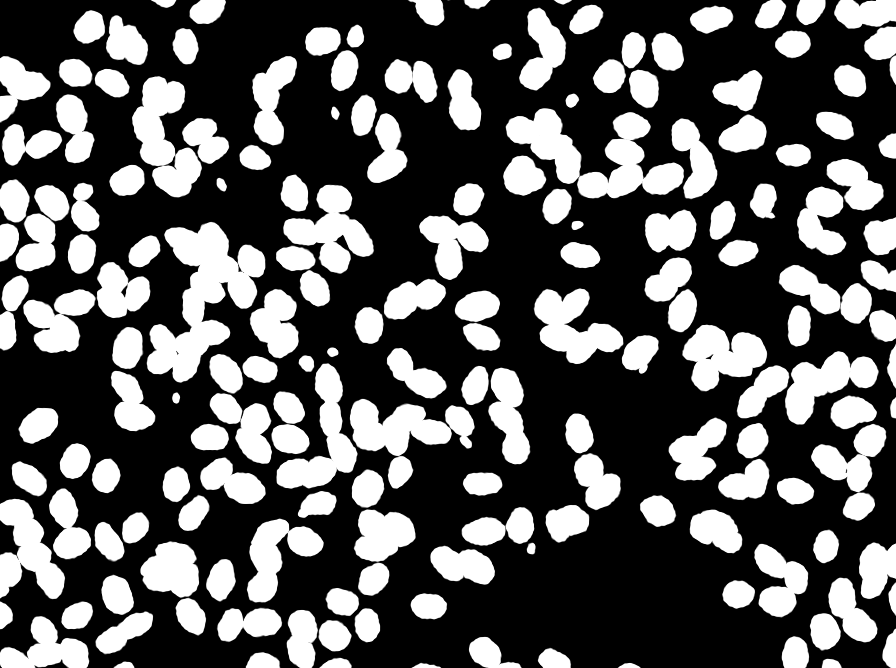
Give the GLSL for this pattern, as a WebGL 1 fragment shader.

```glsl
precision highp float;

uniform vec2 u_resolution;

vec3 hash3(vec2 p) {
  vec3 q = fract(p.xyx * vec3(0.1031, 0.1030, 0.0973));
  q += dot(q, q.yxz + 33.33);
  return fract((q.xxy + q.yzz) * q.zyx);
}

vec2 gradient(vec2 cell) {
  float angle = 6.2832 * hash3(cell + 71.0).x;
  return vec2(cos(angle), sin(angle));
}

float gradientNoise(vec2 p) {
  vec2 i = floor(p), f = fract(p);
  vec2 u = f * f * f * (f * (f * 6.0 - 15.0) + 10.0);
  vec2 e = vec2(1.0, 0.0);
  float low = mix(dot(gradient(i), f), dot(gradient(i + e), f - e), u.x);
  float high = mix(dot(gradient(i + e.yx), f - e.yx), dot(gradient(i + 1.0), f - 1.0), u.x);
  return mix(low, high, u.y);
}

// Approximate signed distance to an ellipse with the given radii
float ellipseDistance(vec2 p, vec2 radii) {
  float k = length(p / radii);
  return k * (k - 1.0) / max(length(p / (radii * radii)), 0.001);
}

// Distance to the grain owned by one cell, or a large value if it is empty
float grainDistance(vec2 p, vec2 cell, float cellSize) {
  vec3 place = hash3(cell + 13.0);
  vec3 shape = hash3(cell + 157.0);

  // Slow noise gathers the grains into crowds and leaves gaps
  float density = 0.64 + 0.75 * gradientNoise(cell * cellSize * 3.1 + 5.3);
  if (place.z > density) return 1.0;

  vec2 offset = p - (cell + mix(vec2(0.07), vec2(0.93), place.xy)) * cellSize;
  float angle = 3.1416 * shape.x;
  float c = cos(angle), s = sin(angle);
  offset = vec2(c * offset.x + s * offset.y, c * offset.y - s * offset.x);

  vec2 radii = vec2(0.029, 0.0195) * mix(vec2(0.84, 0.87), vec2(1.13, 1.15), shape.yz);
  // A few grains are only small fragments
  float fragment = step(0.94, fract(shape.y * 17.0 + shape.z * 5.0));
  radii *= mix(1.0, 0.25 + 0.35 * shape.z, fragment);
  return ellipseDistance(offset, radii);
}

void main() {
  vec2 p = gl_FragCoord.xy / u_resolution.y + 20.0;
  float cellSize = 0.054;
  vec2 home = floor(p / cellSize);

  // Union of all nearby grains
  float d = 1.0;
  for (int y = -1; y <= 1; y++) {
    for (int x = -1; x <= 1; x++) {
      d = min(d, grainDistance(p, home + vec2(x, y), cellSize));
    }
  }

  // Uneven outline: broad dents and a fine roughness
  d += 0.0042 * gradientNoise(p * 46.0) + 0.0016 * gradientNoise(p * 150.0);

  float softness = 0.75 / u_resolution.y;
  float grain = 1.0 - smoothstep(-softness, softness, d);
  gl_FragColor = vec4(vec3(grain), 1.0);
}
```
